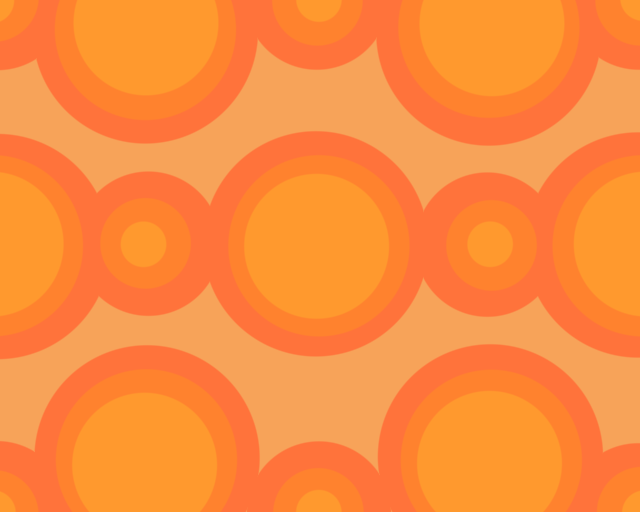
This pattern is drawn by a Shadertoy shader. Its source:

```glsl
// Retro wallpaper: staggered rows of large and small nested discs, slightly misregistered.

const vec3 SAND = vec3(0.97, 0.64, 0.35);
const vec3 CORAL = vec3(1.00, 0.45, 0.23);
const vec3 ORANGE = vec3(1.00, 0.51, 0.18);
const vec3 AMBER = vec3(1.00, 0.60, 0.18);

// Disc radii from outer to inner, in canvas heights
const vec3 LARGE_RADII = vec3(0.220, 0.177, 0.1415);
const vec3 SMALL_RADII = vec3(0.141, 0.0885, 0.0445);

const float COLUMN_PITCH = 0.313;
const float COLUMN_BOW = 0.020;
const float LARGE_ROW_PITCH = 0.414;
const float SMALL_ROW_PITCH = 0.503;
const float LIFT = 0.022;
const float WOBBLE = 0.004;
const float HALF_PI = 1.5707963;

float hash(vec2 p) {
    return fract(sin(dot(p, vec2(127.1, 311.7))) * 43758.5453);
}

vec2 signedHash2(vec2 p) {
    return 2.0 * vec2(hash(p), hash(p + 19.7)) - 1.0;
}

// 0 for a large motif, 1 for a small one, alternating like a chessboard
float smallness(vec2 cell) {
    return mod(cell.x + cell.y, 2.0);
}

vec2 motifCentre(vec2 cell, float isSmall) {
    float x = cell.x * COLUMN_PITCH + COLUMN_BOW * sin(cell.x * HALF_PI);
    float y = cell.y * mix(LARGE_ROW_PITCH, SMALL_ROW_PITCH, isSmall);
    return vec2(x - 0.004, y + LIFT * (1.0 - isSmall * cell.y * cell.y));
}

// Inner discs drift outward from the middle, plus a small random wobble
vec2 discOffset(vec2 cell, float layer, float isSmall) {
    vec2 drift = layer * cell * vec2(0.003, 0.008 * (1.0 - isSmall));
    return drift + WOBBLE * signedHash2(cell + 7.3 * layer);
}

float discDistance(vec2 p, vec2 cell, int layer) {
    float isSmall = smallness(cell);
    float radius = mix(LARGE_RADII, SMALL_RADII, isSmall)[layer];
    vec2 centre = motifCentre(cell, isSmall) + discOffset(cell, float(layer), isSmall);
    return length(p - centre) - radius;
}

// Union of one layer's discs over every visible cell
float layerDistance(vec2 p, int layer) {
    float d = 1e3;
    for (int row = -1; row <= 1; row++) {
        for (int col = -2; col <= 2; col++) {
            d = min(d, discDistance(p, vec2(col, row), layer));
        }
    }
    return d;
}

vec3 paint(vec3 base, vec3 ink, float d, float edge) {
    return mix(ink, base, smoothstep(-edge, edge, d));
}

void mainImage(out vec4 fragColor, in vec2 fragCoord) {
    vec2 p = (fragCoord - 0.5 * iResolution.xy) / iResolution.y;
    float edge = 1.0 / iResolution.y;

    // Outer rings first, so touching motifs merge beneath the inner discs
    vec3 color = paint(SAND, CORAL, layerDistance(p, 0), edge);
    color = paint(color, ORANGE, layerDistance(p, 1), edge);
    color = paint(color, AMBER, layerDistance(p, 2), edge);

    fragColor = vec4(color, 1.0);
}
```
